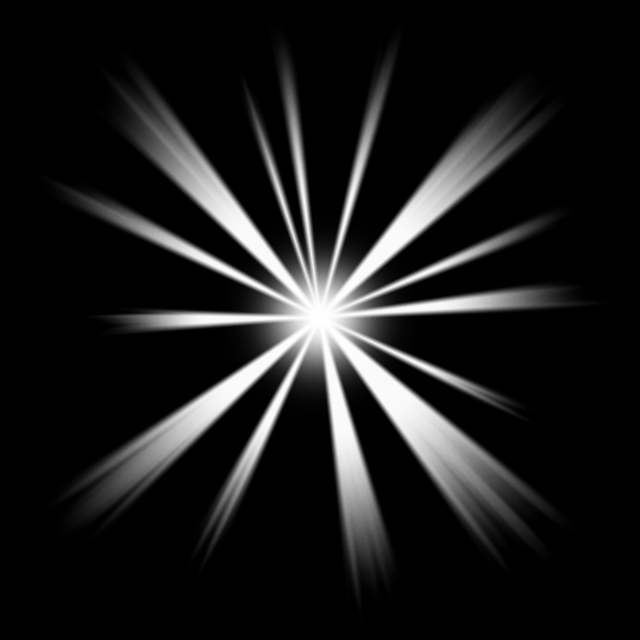
Give the GLSL for this background, as a three.js fragment shader.

```glsl
// A white starburst: fourteen soft light rays around a glowing core on black.

#define CENTER vec2(0.5, 0.504)
#define RAY_COUNT 14
#define FADE_START 0.175
#define LENGTH_SCALE 1.035
#define STREAK_AMOUNT 0.09
#define STREAK_DENSITY 45.0
#define EDGE_SOFTNESS 0.0035
#define EDGE_SPREAD 0.013
#define GLOW_RADIUS 0.077
#define GLOW_POWER 2.4
#define GRAIN_AMOUNT 0.025

varying vec2 vUv;

// Each ray: direction in degrees, half spread in degrees, length
const vec3 RAYS[RAY_COUNT] = vec3[RAY_COUNT](
  vec3(5.4, 2.6, 0.42), vec3(22.9, 1.5, 0.415), vec3(46.3, 5.8, 0.475),
  vec3(75.4, 1.5, 0.45), vec3(97.7, 1.3, 0.46), vec3(107.9, 1.0, 0.39),
  vec3(131.3, 5.2, 0.49), vec3(153.1, 2.1, 0.45), vec3(181.0, 2.8, 0.33),
  vec3(218.9, 5.2, 0.485), vec3(243.4, 2.6, 0.405), vec3(281.6, 5.0, 0.445),
  vec3(313.0, 7.6, 0.485), vec3(334.8, 1.5, 0.345)
);

float hash(vec2 p) {
  vec3 q = fract(vec3(p.xyx) * 0.1031);
  q += dot(q, q.yzx + 33.33);
  return fract((q.x + q.y) * q.z);
}

float noise(vec2 p) {
  vec2 cell = floor(p);
  vec2 f = fract(p);
  f = f * f * (3.0 - 2.0 * f);
  float low = mix(hash(cell), hash(cell + vec2(1.0, 0.0)), f.x);
  float high = mix(hash(cell + vec2(0.0, 1.0)), hash(cell + 1.0), f.x);
  return mix(low, high, f.y);
}

// Brightness of one tapered ray, with streaks that make its tip ragged
float rayLight(vec2 p, float r, vec3 ray, float seed) {
  float direction = radians(ray.x);
  vec2 axis = vec2(cos(direction), sin(direction));
  float along = dot(p, axis);
  float across = axis.x * p.y - axis.y * p.x;
  float angle = atan(across, along);

  float halfWidth = 0.0012 + r * tan(radians(ray.y));
  float soft = EDGE_SOFTNESS + EDGE_SPREAD * r;
  float body = 1.0 - smoothstep(halfWidth - soft, halfWidth + soft, abs(across));

  float streak = noise(vec2(angle * STREAK_DENSITY + 20.0, seed * 7.0 + r * 2.0)) - 0.5;
  float reach = ray.z * LENGTH_SCALE + streak * STREAK_AMOUNT;
  float fade = 1.0 - smoothstep(FADE_START, reach, r);
  return body * fade * step(0.0, along);
}

void main() {
  vec2 p = vUv - CENTER;
  float r = length(p);

  // Round core glow
  float darkness = 1.0 - exp(-pow(r / GLOW_RADIUS, GLOW_POWER));

  // Rays laid over the glow by screen blending
  for (int i = 0; i < RAY_COUNT; i++) {
    darkness *= 1.0 - 0.98 * rayLight(p, r, RAYS[i], float(i));
  }

  // Faint grain in the half tones
  float light = 1.0 - darkness;
  float grain = noise(vUv * 400.0) - 0.5;
  light += grain * GRAIN_AMOUNT * 4.0 * light * darkness;

  gl_FragColor = vec4(vec3(clamp(light, 0.0, 1.0)), 1.0);
}
```
